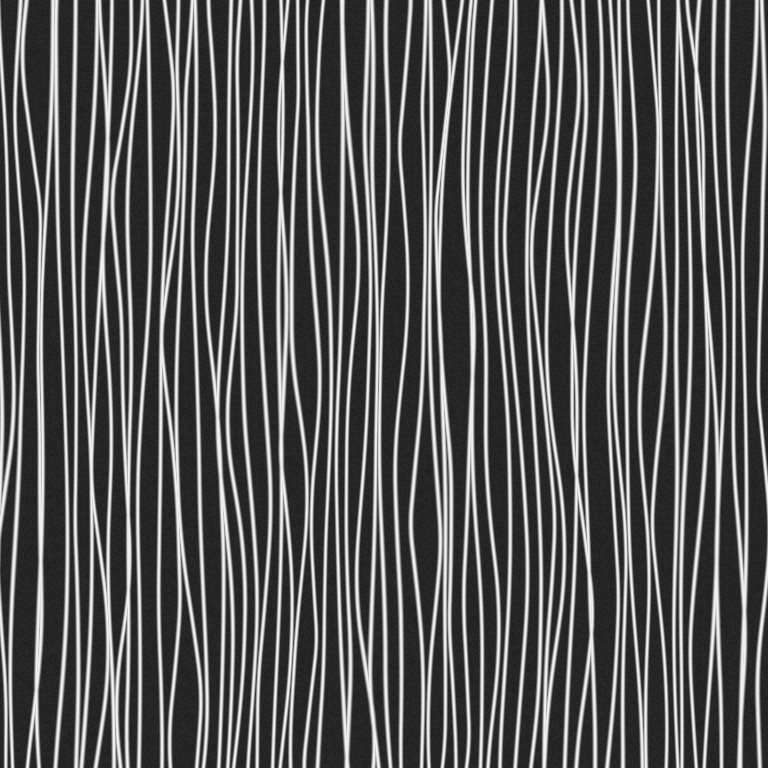
Write a WebGL 1 fragment shader that draws this pattern.

```glsl
precision highp float;
// Thin white hand-drawn threads running from bottom to top over charcoal cloth.
// Each thread is a polyline of random knots with rounded bends; every pixel
// takes the brightest of the few threads that can reach it.
uniform vec2 u_resolution;

const float THREADS = 60.0;

float hash(vec2 p) {
  return fract(sin(dot(p, vec2(127.1, 311.7))) * 43758.5453);
}

// Sideways offset, -1 to 1, of one knot of a thread.
float knot(float thread, float index) {
  return 2.0 * hash(vec2(thread, index + 17.0)) - 1.0;
}

// Polyline through the knots, each corner replaced by a parabola.
float wander(float thread, float y) {
  float s = y * mix(3.8, 6.2, hash(vec2(thread, 3.3))) + 9.0 * hash(vec2(thread, 5.7));
  float index = floor(s + 0.5);
  float t = s - index;
  float here = knot(thread, index);
  float slopeIn = here - knot(thread, index - 1.0);
  float slopeOut = knot(thread, index + 1.0) - here;
  float bend = mix(0.12, 0.48, hash(vec2(index, thread + 8.1)));
  float a = abs(t);
  float roundedAbs = a < bend ? 0.5 * (t * t / bend + bend) : a;
  return here + 0.5 * ((slopeIn + slopeOut) * t + (slopeOut - slopeIn) * roundedAbs);
}

void main() {
  vec2 p = gl_FragCoord.xy / u_resolution.y;

  // Gentle sway shared by neighbouring threads.
  float x = p.x + 0.005 * sin(8.0 * p.y + 4.0 * sin(7.0 * p.x));

  // Distance to the nearest thread.
  float nearest = 1.0;
  float cell = floor(x * THREADS);
  for (int i = -3; i <= 3; i++) {
    float thread = cell + float(i);
    float jitter = 0.5 * (hash(vec2(thread, 1.9)) - 0.5);
    float center = (thread + 0.5 + jitter) / THREADS + 0.0135 * wander(thread, p.y);
    nearest = min(nearest, abs(x - center));
  }

  // Soft thread profile, never sharper than the pixel grid.
  float soft = max(0.0042, 1.5 / u_resolution.y);
  float ink = 1.0 - smoothstep(0.0, soft, nearest - 0.0002);

  // Faint woven grain in the dark cloth.
  float grain = hash(floor(p * 384.0)) - 0.5;
  float cloth = 0.145 + 0.03 * grain;
  gl_FragColor = vec4(vec3(mix(cloth, 0.95, ink)), 1.0);
}
```
